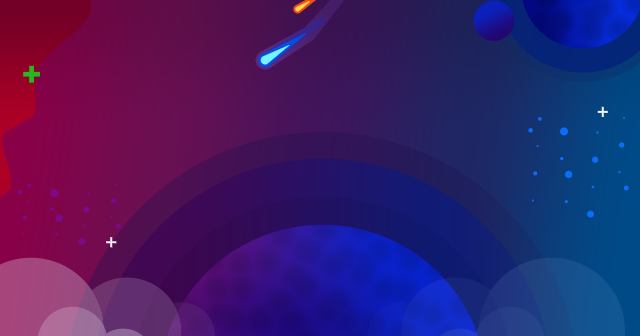
A Shadertoy shader for this background:

```glsl
// Flat space scene: haloed planets, two comets, scattered dots and translucent clouds.

float fill(float d) { return clamp(0.5 - d * iResolution.y, 0.0, 1.0); }

float disc(vec2 p, vec2 centre, float radius) { return fill(length(p - centre) - radius); }

vec2 hash2(vec2 p) {
    return fract(sin(vec2(dot(p, vec2(127.1, 311.7)), dot(p, vec2(269.5, 183.3)))) * 43758.5);
}

// Distance to the nearest jittered cell point
float cells(vec2 p) {
    float nearest = 1.0;
    for (int j = -1; j <= 1; j++)
        for (int i = -1; i <= 1; i++) {
            vec2 cell = floor(p) + vec2(i, j);
            nearest = min(nearest, length(cell + hash2(cell) - p));
        }
    return nearest;
}

// Segment whose radius changes from ra to rb
float taper(vec2 p, vec2 a, vec2 b, float ra, float rb) {
    float h = clamp(dot(p - a, b - a) / dot(b - a, b - a), 0.0, 1.0);
    return length(p - mix(a, b, h)) - mix(ra, rb, h);
}

float plusSign(vec2 p, float arm, float thickness) {
    p = abs(p);
    return fill(max(max(p.x, p.y) - arm, min(p.x, p.y) - thickness));
}

// Dots spread evenly over a box by irrational steps
float dots(vec2 p, vec2 corner, vec2 size, float largest) {
    float mask = 0.0;
    for (int i = 1; i <= 17; i++) {
        float n = float(i);
        vec2 spot = corner + size * fract(n * vec2(0.7549, 0.5698) + 0.3);
        mask = max(mask, disc(p, spot, largest * mix(0.2, 1.0, pow(fract(n * 0.618), 2.0))));
    }
    return mask;
}

// Opacity of overlapping puffs along the bottom edge
float cloudBank(vec2 p) {
    float back = max(0.32 * disc(p, vec2(0.092, 0.015), 0.218),
                     0.19 * disc(p, vec2(0.378, 0.012), 0.162));
    back = max(back, 0.07 * disc(p, vec2(0.54, 0.0), 0.1));
    float front = max(disc(p, vec2(0.216, -0.017), 0.104), disc(p, vec2(0.366, -0.07), 0.092));
    return mix(back, 0.52, front * 0.85);
}

vec3 backdrop(vec2 p) {
    float x = p.x + (0.5 - p.y) * 0.14;
    vec3 c = mix(vec3(0.54, 0.0, 0.28), vec3(0.42, 0.06, 0.32), smoothstep(0.0, 0.5, x));
    c = mix(c, vec3(0.25, 0.08, 0.36), smoothstep(0.4, 1.0, x));
    c = mix(c, vec3(0.12, 0.15, 0.39), smoothstep(0.9, 1.4, x));
    c = mix(c, vec3(0.0, 0.29, 0.53), smoothstep(1.35, 1.9, x));
    return c * (1.0 - 0.12 * smoothstep(0.6, 1.0, p.y));
}

void mainImage(out vec4 fragColor, in vec2 fragCoord) {
    vec2 p = fragCoord / iResolution.y;
    vec3 color = backdrop(p);

    // Red drip at the upper left, its edge given as x along y
    float edge = mix(0.105, 0.27, smoothstep(0.77, 0.98, p.y));
    edge -= 0.098 * (1.0 - smoothstep(0.59, 0.67, p.y));
    edge += 0.025 * (1.0 - smoothstep(0.465, 0.58, p.y));
    edge -= 0.045 * (1.0 - smoothstep(0.395, 0.445, p.y));
    color = mix(color, mix(vec3(0.68, 0.0, 0.15), vec3(0.45, 0.0, 0.15),
                           smoothstep(0.6, 1.0, p.y)), fill((p.x - edge) * 0.75));

    // Halos of the large planet
    vec2 planet = vec2(0.96, -0.158);
    vec3 haloColor = mix(vec3(0.25, 0.02, 0.32), vec3(0.04, 0.11, 0.49), smoothstep(0.4, 1.45, p.x));
    float haloFade = 1.0 - 0.65 * smoothstep(1.25, 1.65, p.x);
    color = mix(color, vec3(0.13, 0.06, 0.31), 0.36 * haloFade * disc(p, planet, 0.765));
    color = mix(color, haloColor, 0.85 * haloFade * disc(p, planet, 0.686));
    color = mix(color, haloColor * 0.85, 0.4 * disc(p, planet, 0.573));

    // Large planet
    float spots = smoothstep(0.15, 0.75, cells(p * 13.0));
    vec3 surface = mix(vec3(0.36, 0.05, 0.42), vec3(0.03, 0.13, 0.76), smoothstep(0.55, 1.2, p.x));
    float shade = smoothstep(0.3, 0.0, p.y) * smoothstep(0.5, 0.0, abs(p.x - 0.85));
    surface = mix(surface, vec3(0.07, 0.0, 0.42), 0.65 * shade);
    color = mix(color, surface * (0.94 + 0.12 * spots), disc(p, planet, 0.489));

    // Upper right planet with halos, and its moon
    vec2 farPlanet = vec2(1.734, 1.039);
    color = mix(color, vec3(0.05, 0.17, 0.42), 0.4 * disc(p, farPlanet, 0.283));
    color = mix(color, vec3(0.01, 0.13, 0.48), 0.8 * disc(p, farPlanet, 0.255));
    surface = mix(vec3(0.01, 0.03, 0.48), vec3(0.02, 0.16, 0.8), smoothstep(1.58, 1.86, p.x));
    color = mix(color, surface * (0.9 + 0.2 * spots), disc(p, farPlanet, 0.183));
    vec2 moon = p - vec2(1.47, 0.938);
    surface = mix(vec3(0.04, 0.13, 0.74), vec3(0.13, 0.03, 0.44),
                  smoothstep(-0.05, 0.06, moon.x * 0.5 - moon.y));
    color = mix(color, surface, disc(moon, vec2(0.0), 0.06));

    // Blue comet: bent tail, flame, core
    vec2 head = vec2(0.789, 0.821);
    float tail = min(taper(p, head, vec2(0.92, 0.9), 0.028, 0.022),
                     taper(p, vec2(0.92, 0.9), vec2(1.03, 1.03), 0.022, 0.014));
    color = mix(color, vec3(0.36, 0.21, 0.6), fill(tail) * mix(0.65, 0.3, smoothstep(0.8, 1.0, p.x)));
    color = mix(color, vec3(0.17, 0.15, 0.62), 0.6 * fill(taper(p, head, vec2(0.96, 0.94), 0.02, 0.008)));
    color = mix(color, vec3(0.03, 0.3, 0.9), fill(taper(p, head, vec2(0.91, 0.9), 0.02, 0.001)));
    color = mix(color, vec3(0.45, 0.95, 1.0), fill(taper(p, head, vec2(0.86, 0.865), 0.013, 0.001)));

    // Orange comet
    head = vec2(0.886, 0.973);
    color = mix(color, vec3(0.95, 0.3, 0.08), fill(taper(p, head, vec2(0.95, 1.015), 0.013, 0.006)));
    color = mix(color, vec3(1.0, 0.85, 0.3), fill(taper(p, head, vec2(0.92, 0.995), 0.007, 0.002)));

    // Dots and plus signs
    color = mix(color, vec3(0.48, 0.04, 0.58), 0.85 * dots(p, vec2(0.04, 0.28), vec2(0.36, 0.17), 0.013));
    color = mix(color, vec3(0.04, 0.43, 0.98), dots(p, vec2(1.56, 0.36), vec2(0.35, 0.29), 0.013));
    color = mix(color, vec3(0.15, 0.72, 0.12), plusSign(p - vec2(0.094, 0.779), 0.025, 0.007));
    float plusPair = max(plusSign(p - vec2(1.794, 0.667), 0.015, 0.003),
                         plusSign(p - vec2(0.331, 0.279), 0.015, 0.003));
    color = mix(color, vec3(0.95), plusPair);

    // Clouds: bright on the left, faint and mirrored on the right
    color = mix(color, vec3(0.9, 0.84, 0.92), cloudBank(p));
    color = mix(color, vec3(0.6, 0.75, 0.95), 0.34 * cloudBank(vec2(1.734 - p.x, p.y)));

    fragColor = vec4(color, 1.0);
}
```
